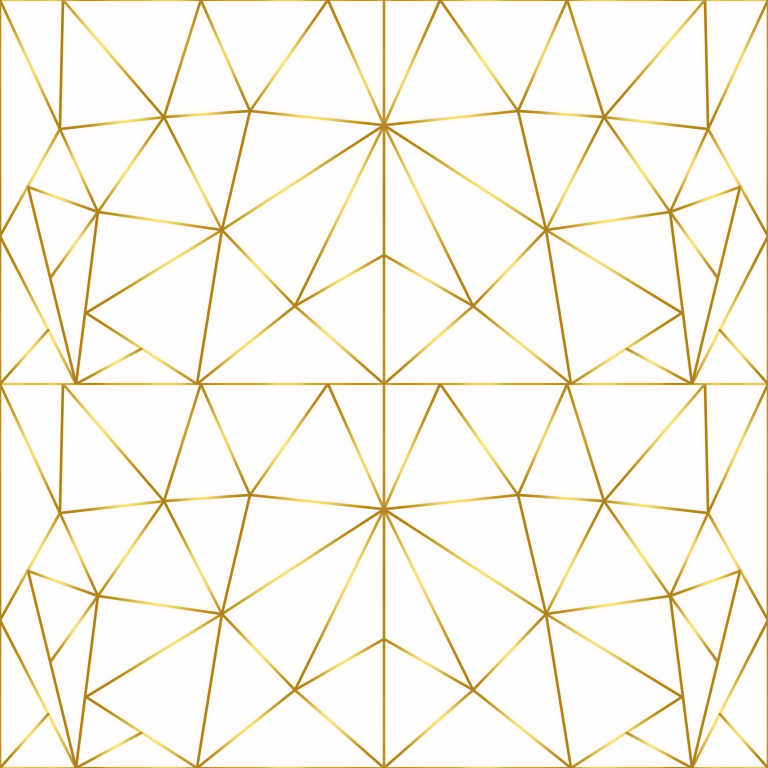
A Shadertoy shader for this pattern:

```glsl
// Mirrored mesh of fine gold lines forming irregular triangles on white, with a soft metallic sheen.

const vec3 PAPER = vec3(1.0, 0.995, 0.992);
const vec3 HAZE = vec3(0.99, 0.965, 0.86);
const vec3 DARK_GOLD = vec3(0.67, 0.50, 0.12);
const vec3 LIGHT_GOLD = vec3(0.97, 0.88, 0.50);
const float TILES = 2.0;          // half-tiles across, rows down
const float LINE_HALF = 0.0034;   // half line width in tile units
const float FRAME_HALF = 0.0027;
const int BREAK = -1;             // lifts the pen between paths

// Mesh corners in tile units, y pointing down
const vec2 CORNER[22] = vec2[22](
    vec2(0.0, 0.0), vec2(0.164, 0.0), vec2(0.523, 0.0), vec2(0.854, 0.0),
    vec2(0.156, 0.336), vec2(0.427, 0.305), vec2(0.651, 0.289), vec2(1.0, 0.326),
    vec2(0.073, 0.487), vec2(0.255, 0.552), vec2(0.578, 0.599), vec2(0.0, 0.615),
    vec2(0.133, 0.721), vec2(0.224, 0.815), vec2(0.125, 0.86), vec2(0.198, 1.0),
    vec2(0.367, 0.909), vec2(0.513, 1.0), vec2(0.768, 0.797), vec2(1.0, 0.664),
    vec2(1.0, 1.0), vec2(0.0, 1.0));

// Continuous pen paths through the corners
const int PATH_LENGTH = 43;
const int PATH[PATH_LENGTH] = int[PATH_LENGTH](
    0, 4, 1, 5, 2, 6, 3, 7, 18, 19, BREAK,
    4, 5, 6, 7, 10, 13, 17, 18, 20, BREAK,
    12, 9, 15, 11, 4, 9, 5, 10, 6, BREAK,
    16, 15, 8, 9, 10, 17, BREAK,
    18, 10, BREAK,
    14, 21);

// Mirror in x, repeat in y
vec2 foldTile(vec2 p) {
    return vec2(1.0 - abs(mod(p.x, 2.0) - 1.0), 1.0 - fract(p.y));
}

// Returns distance to the segment and position along it
vec2 segment(vec2 p, vec2 a, vec2 b) {
    vec2 ab = b - a;
    float t = clamp(dot(p - a, ab) / dot(ab, ab), 0.0, 1.0);
    return vec2(length(p - a - ab * t), t);
}

// Bright band along a line; steep lines stay dark
float sheen(vec2 a, vec2 b, float t, float seed) {
    float slant = abs(normalize(b - a).x);
    float center = 0.5 + 0.14 * sin(seed * 2.4);
    float band = (t - center) / 0.27;
    return smoothstep(0.2, 0.46, slant) * exp(-band * band);
}

// Paints one soft-edged gold line with a faint halo
vec3 drawGold(vec3 base, float dist, float halfWidth, float shine, float pixel) {
    float halo = 0.75 * exp(-dist * dist / 0.00007);
    base = min(base, mix(PAPER, HAZE, halo));
    float cover = 1.0 - smoothstep(halfWidth - 0.7 * pixel, halfWidth + 0.7 * pixel, dist);
    return mix(base, mix(DARK_GOLD, LIGHT_GOLD, shine), cover);
}

void mainImage(out vec4 fragColor, in vec2 fragCoord) {
    vec2 p = foldTile(fragCoord / iResolution.xy * TILES);
    float pixel = TILES / iResolution.y;
    vec3 color = PAPER;

    // Horizontal seams with layered light bands
    float seamShine = 0.45 + 0.3 * sin(p.x * 19.0) + 0.15 * sin(p.x * 43.0 + 1.0);
    color = drawGold(color, min(p.y, 1.0 - p.y), FRAME_HALF, seamShine, pixel);

    // Slanted mesh lines
    for (int i = 0; i < PATH_LENGTH - 1; i++) {
        if (PATH[i] == BREAK || PATH[i + 1] == BREAK) continue;
        vec2 a = CORNER[PATH[i]];
        vec2 b = CORNER[PATH[i + 1]];
        vec2 hit = segment(p, a, b);
        float shine = sheen(a, b, hit.y, float(i));
        color = drawGold(color, hit.x, LINE_HALF, shine, pixel);
    }

    // Vertical mirror axes
    float axisShine = 0.12 + 0.08 * sin(p.y * 9.0);
    color = drawGold(color, min(p.x, 1.0 - p.x), LINE_HALF, axisShine, pixel);

    fragColor = vec4(color, 1.0);
}
```
